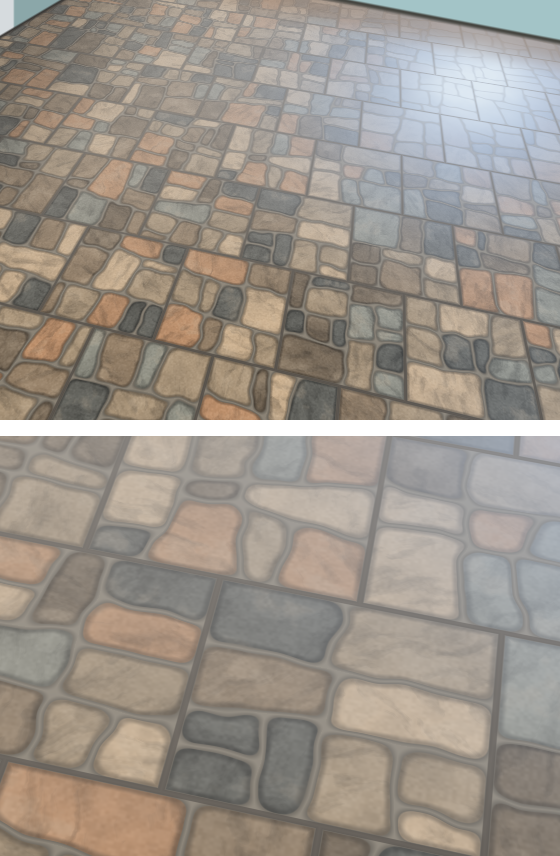
Top, the full canvas; bottom, a detail of the centre.
Reproduce this texture procedurally as a Shadertoy shader.

```glsl
const vec2 TILE_SIZE = vec2(0.194, 0.1415);   // tile pitch on the floor plane
const float GROUT_HALF = 0.013;
const float JOINT_HALF = 0.011;
const float CORNER_ROUND = 0.055;
const float CUT_TILT = 0.34;
const int CUT_LEVELS = 5;
const vec3 GROUT = vec3(0.49, 0.46, 0.41);
const vec3 JOINT = vec3(0.25, 0.23, 0.21);
const vec3 VEIL = vec3(0.75, 0.73, 0.71);
const vec3 SKY_GLARE = vec3(0.69, 0.77, 0.89);
const vec3 HOT_GLARE = vec3(0.89, 0.93, 0.96);
const vec3 WALL = vec3(0.64, 0.77, 0.78);
const vec3 DOOR = vec3(0.84, 0.86, 0.87);
const vec3 STONES[7] = vec3[7](
    vec3(0.31, 0.31, 0.29), vec3(0.38, 0.33, 0.27), vec3(0.46, 0.46, 0.42),
    vec3(0.47, 0.40, 0.32), vec3(0.60, 0.45, 0.33), vec3(0.54, 0.47, 0.38),
    vec3(0.65, 0.56, 0.45));

float hash(vec2 p) {
    vec3 q = fract(vec3(p.xyx) * 0.1031);
    q += dot(q, q.yzx + 33.33);
    return fract((q.x + q.y) * q.z);
}

float noise(vec2 p) {
    vec2 i = floor(p), f = fract(p);
    f = f * f * (3.0 - 2.0 * f);
    return mix(mix(hash(i), hash(i + vec2(1, 0)), f.x),
               mix(hash(i + vec2(0, 1)), hash(i + vec2(1, 1)), f.x), f.y);
}

float fbm(vec2 p) {
    float sum = 0.0, amp = 0.5;
    for (int i = 0; i < 5; i++) {
        sum += amp * noise(p);
        p = mat2(1.6, 1.2, -1.2, 1.6) * p + 7.3;
        amp *= 0.5;
    }
    return sum;
}

float smoothMin(float a, float b, float k) {
    float h = max(k - abs(a - b), 0.0) / k;
    return min(a, b) - 0.25 * h * h * k;
}

// Perspective: image position to floor position in tiles
vec2 floorPlane(vec2 p) {
    float depth = 1.694 - 0.0723 * (p.x - 0.9375) - p.y;
    float across = p.x - 0.9375;
    float along = p.y - 0.479 + 0.2037 * (p.x - 0.694);
    return (vec2(across, along) / depth - vec2(0.0174, -0.0894)) / TILE_SIZE;
}

// Random cuts of one tile: x = edge distance, y = stone seed, z = stone area
vec3 cutStones(vec2 q, float edge, vec2 tile) {
    vec2 lo = vec2(0), hi = vec2(1);
    vec2 key = tile + 40.0;
    vec2 wobble = vec2(noise(q * 9.0 + key * 5.1), noise(q * 9.0 - key * 3.7)) - 0.5;
    q += 0.035 * wobble;
    float d = edge;
    for (int i = 0; i < CUT_LEVELS; i++) {
        vec2 size = hi - lo;
        float area = size.x * size.y;
        float stopChance = i < 2 ? 0.0 : smoothstep(0.26, 0.05, area);
        if (area < 0.035 || hash(key + 3.3) < stopChance) break;
        bool upright = size.x * (0.8 + 0.4 * hash(key + 8.1)) > size.y;
        vec2 c = lo + size * mix(0.27, 0.73, hash(key + 1.7));
        float tilt = CUT_TILT * (hash(key + 5.9) - 0.5);
        vec2 mid = 0.5 * (lo + hi);
        vec2 origin = upright ? vec2(c.x, mid.y) : vec2(mid.x, c.y);
        float s = dot(q - origin, normalize(upright ? vec2(1, tilt) : vec2(tilt, 1)));
        d = smoothMin(d, abs(s), CORNER_ROUND);
        if (upright) { if (s > 0.0) lo.x = c.x; else hi.x = c.x; }
        else { if (s > 0.0) lo.y = c.y; else hi.y = c.y; }
        key = key * 1.31 + (s > 0.0 ? vec2(17.3, 5.7) : vec2(3.1, 29.9));
    }
    return vec3(d, hash(key + 2.2), (hi.x - lo.x) * (hi.y - lo.y));
}

vec3 stoneColor(vec2 f, float seed, float area) {
    float pick = pow(hash(vec2(seed * 91.0, 4.0)), area < 0.06 ? 1.7 : 0.85);
    vec3 base = STONES[int(min(pick * 7.0, 6.0))];
    vec2 g = f + seed * 37.0;
    float turn = seed * 6.28;
    vec2 streak = mat2(cos(turn), sin(turn), -sin(turn), cos(turn)) * g;
    float cloud = fbm(g * 7.0);
    float vein = fbm(streak * vec2(7.0, 19.0) + 2.0 * cloud);
    float ridge = 1.0 - abs(2.0 * vein - 1.0);
    base *= 0.72 + 0.34 * cloud + 0.38 * vein;
    base = mix(base, vec3(0.60, 0.54, 0.46), 0.28 * smoothstep(0.52, 0.72, cloud));
    return base * (0.90 + 0.14 * ridge) + 0.05 * (noise(g * 75.0) - 0.5);
}

void mainImage(out vec4 fragColor, in vec2 fragCoord) {
    vec2 p = fragCoord / iResolution.y;
    float px = 1.5 / iResolution.y;
    vec2 f = floorPlane(p);
    vec2 w = fwidth(f);
    float aa = 0.6 * max(w.x, w.y);

    // Staggered tiles, printed stones and grout
    float row = floor(f.y);
    vec2 g = vec2(f.x + 0.5 * mod(row, 2.0) + 0.5, f.y);
    vec2 tile = floor(g), q = fract(g);
    vec2 border = min(q, 1.0 - q);
    float edge = min(border.x, border.y);
    vec3 cut = cutStones(q, edge, tile);
    float inside = smoothstep(-aa, aa, cut.x - GROUT_HALF);
    float rim = smoothstep(0.022, 0.0, abs(cut.x - GROUT_HALF - 0.004));
    float joint = 1.0 - smoothstep(-aa, aa, edge - JOINT_HALF);
    vec3 col = mix(GROUT, stoneColor(f, cut.y, cut.z), inside);
    col *= 1.0 - 0.30 * rim;
    col = mix(col, JOINT, 0.75 * joint);

    // Room light: pale veil far away, bluish window reflection at right
    float veil = 0.06 + 0.46 * smoothstep(0.12, 0.85, p.y);
    veil *= mix(0.55, 1.0, smoothstep(-0.1, 0.5, p.x + 0.25 * (1.0 - p.y)));
    col = mix(col * 1.08, VEIL, veil);
    vec2 a = (p - vec2(1.14, 0.79)) / vec2(0.43, 0.30);
    vec2 b = (p - vec2(1.13, 0.80)) / vec2(0.17, 0.12);
    float sheen = 0.80 * exp(-dot(a, a)) + 0.16 * smoothstep(0.6, 1.3, p.x);
    float hot = exp(-dot(b, b)) * (0.65 + 0.5 * fbm(f * 2.0));
    float polish = mix(0.68, 1.0, inside) * (1.0 - 0.35 * joint);
    col = mix(col, SKY_GLARE, clamp(sheen * polish, 0.0, 0.9));
    col = mix(col, HOT_GLARE, clamp(hot * polish, 0.0, 0.9));
    col *= mix(0.76, 1.0, smoothstep(-0.05, 0.35, p.x + 0.6 * (0.8 - p.y)));

    // Back wall at right, door and wall at left
    float back = p.y - 1.0 + 0.19 * (p.x - 0.833);
    col = mix(col, vec3(0.60, 0.49, 0.40), 0.45 * smoothstep(-0.10, -0.02, back));
    col = mix(col, vec3(0.27, 0.27, 0.25), smoothstep(-0.016, -0.004, back));
    col = mix(col, WALL, smoothstep(-px, px, back));
    float side = p.y - 0.915 - 0.59 * p.x;
    col = mix(col, vec3(0.22, 0.21, 0.20), smoothstep(-0.012, -0.002, side));
    vec3 leftWall = mix(DOOR, WALL * 0.85, smoothstep(0.030, 0.036, p.x));
    col = mix(col, leftWall, smoothstep(-px, px, side));
    fragColor = vec4(clamp(col, 0.0, 1.0), 1.0);
}
```
